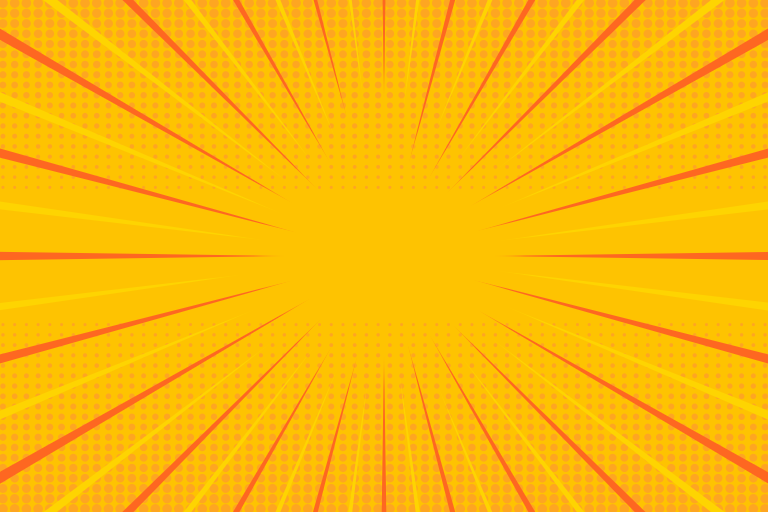
Write a Shadertoy shader that draws this background.

```glsl
// Comic burst: orange and yellow rays around an amber centre, with halftone dots above and below.

const float TAU = 6.2831853;
const float RAY_COUNT = 24.0;

float hash(float n) {
    n = fract(n * 0.1031 + 0.17);
    n *= n + 33.33;
    return fract(n * (n + n));
}

// Extra tip distance for rays that point close to a given direction
float bump(float angle, float target, float width) {
    return smoothstep(cos(width), 1.0, cos(angle - target));
}

// Coverage of evenly spaced tapered rays; turn shifts them in units of one step
float rays(vec2 p, float turn, float tip, float jitter, float lift, float px) {
    float stepAngle = TAU / RAY_COUNT;
    float index = floor(atan(p.y, p.x) / stepAngle - turn + 0.5);
    float angle = (index + turn) * stepAngle;
    vec2 axis = vec2(cos(angle), sin(angle));
    float along = dot(p, axis);
    float across = abs(axis.x * p.y - axis.y * p.x);

    float start = tip + jitter * (hash(mod(index, RAY_COUNT) + 40.0 * turn) - 0.5);
    start += lift * bump(angle, 0.27 * TAU, 0.35);
    float halfWidth = 0.0145 * (along - start);
    float edge = clamp((halfWidth - across) / px + 0.5, 0.0, 1.0);
    return edge * clamp(2.0 * halfWidth / px, 0.0, 1.0);
}

// Halftone grid whose dots grow away from the middle band
float halftone(vec2 p, float px) {
    vec2 pitch = vec2(0.0229, 0.02);
    vec2 q = vec2(p.x, abs(p.y) - 0.134);
    float row = floor(q.y / pitch.y + 0.5);
    vec2 cell = vec2((fract(q.x / pitch.x) - 0.5) * pitch.x, q.y - row * pitch.y);
    float radius = mix(0.003, 0.0094, row / 18.0);
    float dotMask = clamp((radius - length(cell)) / px + 0.5, 0.0, 1.0);
    return dotMask * step(0.0, row);
}

void mainImage(out vec4 fragColor, in vec2 fragCoord) {
    // Centred coordinates, one unit per canvas height
    vec2 p = (fragCoord - 0.5 * iResolution.xy) / iResolution.y;
    float px = 1.0 / iResolution.y;

    vec3 amber = vec3(0.996, 0.765, 0.004);
    vec3 dotOrange = vec3(0.995, 0.65, 0.13);
    vec3 yellow = vec3(0.996, 0.83, 0.005);
    vec3 redOrange = vec3(0.995, 0.405, 0.13);

    // Dots first, then the pale rays, then the strong rays
    vec3 color = mix(amber, dotOrange, halftone(p, px));
    color = mix(color, yellow, rays(p, 0.5, 0.245, 0.07, 0.06, px));
    color = mix(color, redOrange, rays(p, 0.0, 0.19, 0.05, 0.1, px));

    fragColor = vec4(color, 1.0);
}
```
